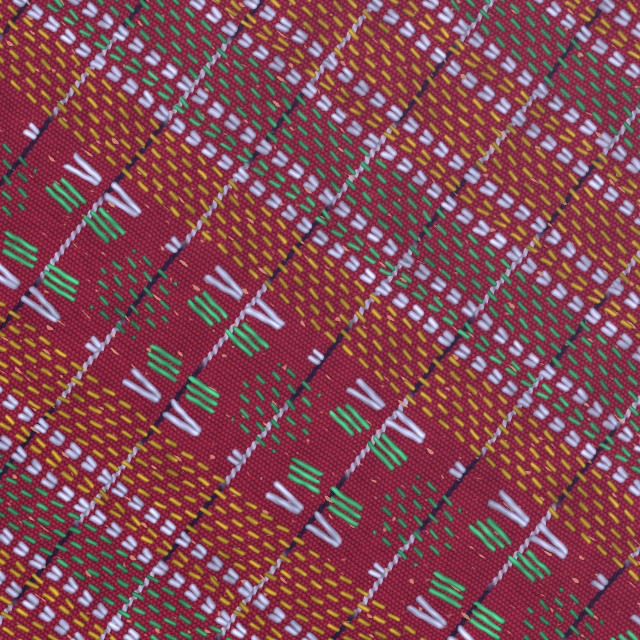
Reproduce this texture procedurally as a WebGL 2 fragment shader.

```glsl
#version 300 es
precision highp float;
uniform vec2 u_resolution;
out vec4 outColor;

const float TAU = 6.2831853;
const float CLOTH_SCALE = 7.05;   // warp stripes per canvas width
const float COLUMN = 2.0 / 9.0;   // stitch spacing along a band
const float BAND = 1.19;          // spacing of the pale double rows
const vec3 CRIMSON = vec3(0.56, 0.13, 0.23);
const vec3 SHADOW = vec3(0.25, 0.04, 0.11);
const vec3 PALE = vec3(0.74, 0.76, 0.91);
const vec3 GREEN = vec3(0.22, 0.67, 0.43);
const vec3 YELLOW = vec3(0.72, 0.59, 0.16);
const vec3 NAVY = vec3(0.12, 0.10, 0.22);
const vec3 GOLD = vec3(0.90, 0.67, 0.48);

float hash(vec2 p) {
  vec3 q = fract(vec3(p.xyx) * 0.1031);
  q += dot(q, q.yzx + 33.33);
  return fract((q.x + q.y) * q.z);
}

vec2 gradient(vec2 cell) {
  float angle = TAU * hash(cell);
  return vec2(cos(angle), sin(angle));
}

float noise(vec2 p) {
  vec2 i = floor(p), f = fract(p), w = f * f * (3.0 - 2.0 * f);
  vec2 e = vec2(1, 0);
  float a = dot(gradient(i), f);
  float b = dot(gradient(i + e.xy), f - e.xy);
  float c = dot(gradient(i + e.yx), f - e.yx);
  float d = dot(gradient(i + 1.0), f - 1.0);
  return mix(mix(a, b, w.x), mix(c, d, w.x), w.y);
}

float repeatCentred(float x, float period) {
  return x - period * round(x / period);
}

// A slightly tilted thread: x = coverage, y = rounded shading
vec2 stitch(vec2 p, float halfLength, float radius, float aa) {
  p.y += 0.13 * p.x;
  p.x -= clamp(p.x, -halfLength, halfLength);
  float d = length(p);
  return vec2(1.0 - smoothstep(-aa, aa, d - radius),
              1.08 - 0.4 * smoothstep(0.0, radius, d));
}

vec3 lay(vec3 base, vec3 dye, vec2 thread, float wear) {
  return mix(base, dye * thread.y * (1.0 + wear), thread.x);
}

// Fine ribbed plain weave
vec3 ground(vec2 p, float wear) {
  vec2 t = p * 21.0;
  float rib = 0.5 + 0.5 * cos(TAU * t.y);
  float grain = 0.5 + 0.5 * cos(TAU * (t.x + 0.5 * floor(t.y + 0.5)));
  float light = 0.25 + 0.4 * rib + 0.4 * grain + 0.5 * wear;
  return mix(SHADOW, CRIMSON * 1.15, clamp(light, 0.0, 1.2));
}

// Warp stripes that change between pale and navy along their length
vec3 warpStripe(vec3 col, vec2 p, float wear, float aa) {
  float x = p.x - 0.08, id = round(x);
  float phase = 0.5 * id + 0.35 * hash(vec2(id, 7.0));
  float tone = smoothstep(-0.25, 0.25, cos(TAU * (p.y / 2.25 - phase)));
  float twist = 0.5 + 0.5 * cos(TAU * (p.y * 10.5 + (x - id) * 8.0));
  float edge = abs(x - id) - 0.018 - 0.018 * twist;
  vec3 dye = mix(NAVY, PALE * 0.95, tone) * (0.72 + 0.35 * twist + 0.3 * wear);
  return mix(col, dye, 0.92 * (1.0 - smoothstep(-aa, aa, edge)));
}

// Dashed colour bands separated by pale double rows
vec3 bands(vec3 col, vec2 p, float wear, float aa) {
  float s = (abs(p.y) - 1.97) / BAND, index = floor(s);
  bool inner = index < 0.0;
  vec3 dye = mod(index, 2.0) < 0.5 ? GREEN * 0.88 : YELLOW;
  float b = (fract(s) - 0.5) * BAND, row = round(b / 0.125);
  if (s > -0.9 && row <= 2.0 && row >= (inner ? -3.0 : -2.0)) {
    vec2 q = vec2(repeatCentred(p.x + 0.5 * COLUMN * mod(row, 2.0), COLUMN), b - row * 0.125);
    col = lay(col, dye, stitch(q, 0.052, 0.025, aa), wear);
  }
  if (s > -0.45) {
    float e = (s - round(s)) * BAND;
    vec2 q = vec2(repeatCentred(p.x, COLUMN), abs(abs(e) - 0.2) - 0.036);
    col = lay(col, PALE, stitch(q, 0.042, 0.036, aa), wear);
    vec2 m = vec2(repeatCentred(p.x + 0.5 * COLUMN, COLUMN), abs(e) - 0.045);
    vec3 core = p.y > 0.0 && round(s) < 0.5 ? GREEN : YELLOW;
    col = lay(col, core, stitch(m, 0.05, 0.025, aa), wear);
  }
  return col;
}

// Large blocks alternating with sprinkled dashes and end dots
vec3 motifs(vec3 col, vec2 p, float wear, float aa) {
  if (abs(p.y) > 0.95) return col;
  vec2 m = vec2(repeatCentred(p.x, 2.0), p.y);
  float side = abs(m.x) - 0.28, slip = 0.05 * noise(p * 5.0);
  vec2 block = vec2(side * sign(m.x) + slip, abs(m.y) - 0.39);
  float strand = clamp(round(block.y / 0.085), -1.0, 1.0);
  col = lay(col, GREEN * 1.08, stitch(block - vec2(0.04 * strand, 0.085 * strand), 0.17, 0.03, aa), wear);
  vec2 bar = vec2(block.x, abs(abs(m.y) - 0.73) - 0.05);
  col = lay(col, PALE, stitch(bar, 0.19, 0.037, aa), wear);

  vec2 gap = vec2(repeatCentred(p.x - 1.0, 2.0), p.y);
  float row = round(gap.y / 0.13);
  vec2 dash = vec2(repeatCentred(gap.x + 0.5 * COLUMN * mod(row, 2.0), COLUMN), gap.y - row * 0.13);
  if (abs(gap.x) < 0.46 && abs(row) < 4.0 && abs(gap.x) + 0.5 * abs(gap.y) < 0.5)
    col = lay(col, GREEN * 0.82, stitch(dash, 0.048, 0.023, aa), wear);
  vec2 dot2 = vec2(gap.x, abs(abs(gap.y) - 0.71) - 0.04);
  return lay(col, PALE, stitch(dot2, 0.045, 0.034, aa), wear);
}

void main() {
  vec2 canvas = gl_FragCoord.xy / u_resolution;
  float aa = 0.8 * CLOTH_SCALE / u_resolution.y;
  vec2 o = (canvas - vec2(0.320, 0.451)) * CLOTH_SCALE;
  vec2 p = vec2(dot(o, vec2(0.783, -0.622)), dot(o, vec2(0.622, 0.783)));
  p += 0.035 * vec2(noise(p * 1.3), noise(p * 1.3 + 40.0));
  p += 0.012 * vec2(noise(p * 9.0), noise(p * 9.0 + 17.0));
  float wear = 0.35 * noise(p * vec2(7.0, 19.0)) + 0.25 * noise(p * 2.0);

  vec3 col = ground(p, wear);
  col = warpStripe(col, p, wear, aa);
  float glint = smoothstep(0.40, 0.52, noise(p * vec2(7.0, 17.0) + 90.0));
  col = mix(col, GOLD, 0.75 * glint);
  col = bands(col, p, wear, aa);
  col = motifs(col, p, wear, aa);

  // Soft cool light from the upper right
  float sheen = smoothstep(0.2, 1.9, canvas.x + canvas.y);
  col = mix(col, vec3(0.68, 0.55, 0.68), 0.04 + 0.12 * sheen);
  outColor = vec4(clamp(col, 0.0, 1.0), 1.0);
}
```
